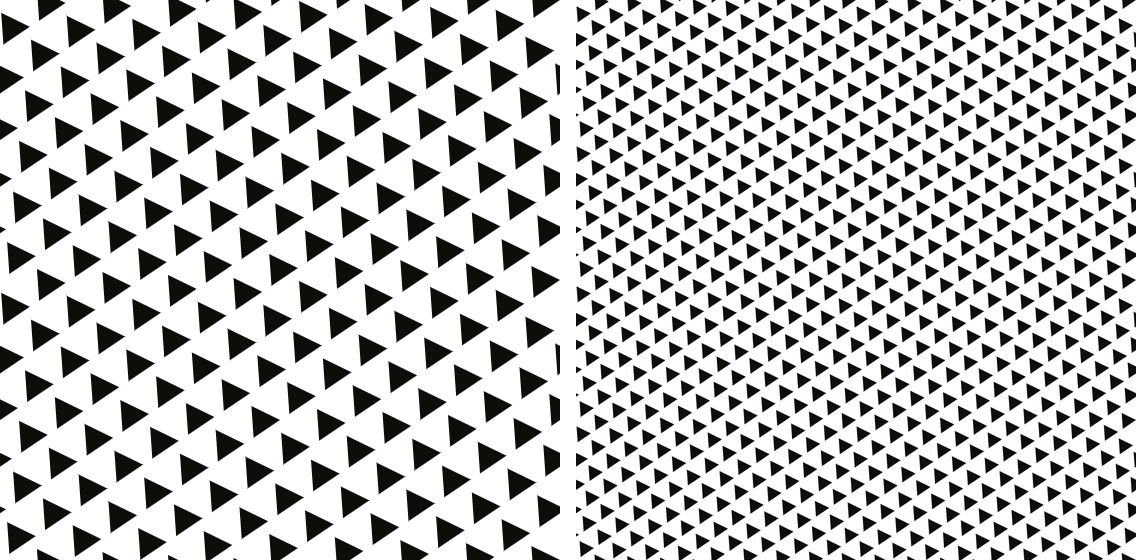
Left, the tile; right, the same tile 2 across and 2 down.
Give the GLSL for this pattern, as a Shadertoy shader.

```glsl
// Slanted lattice of solid black triangles pointing right on white, tiling seamlessly.

// Signed distance to an equilateral triangle pointing along +x
float triangleDistance(vec2 p, float inradius) {
    return max(-p.x, 0.5 * p.x + 0.866 * abs(p.y)) - inradius;
}

mat2 rotation(float angle) {
    float c = cos(angle), s = sin(angle);
    return mat2(c, s, -s, c);
}

void mainImage(out vec4 fragColor, in vec2 fragCoord) {
    vec2 uv = fragCoord / iResolution.xy;

    // Integer matrix keeps the lattice periodic: 9 * 22 - 10 * 1 = 188 cells
    mat2 toLattice = mat2(9.0, 1.0, 10.0, 22.0);
    mat2 toCanvas = inverse(toLattice);
    vec2 lattice = toLattice * (uv - vec2(0.3928, 0.6148));
    vec2 local = lattice - round(lattice);

    // Cells are narrower than the triangles, so neighbours are checked too
    mat2 tilt = rotation(radians(-4.0));
    float dist = 1.0;
    for (int j = -1; j <= 1; j++) {
        for (int i = -1; i <= 1; i++) {
            vec2 p = toCanvas * (local - vec2(i, j));
            dist = min(dist, triangleDistance(tilt * p, 0.0164));
        }
    }

    // One pixel of edge smoothing
    float ink = clamp(0.5 - dist * iResolution.y, 0.0, 1.0);
    fragColor = vec4(mix(vec3(1.0), vec3(0.05, 0.05, 0.04), ink), 1.0);
}
```
